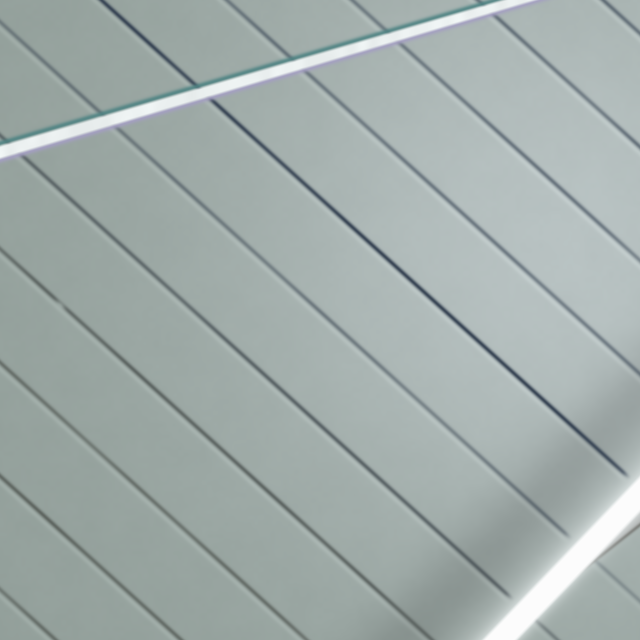
A Shadertoy shader for this texture:

```glsl
#define GROOVE_SPACING 0.1774
#define GROOVE_OFFSET 0.034
#define GROOVE_SLOPE 0.905
#define GROOVE_WIDTH 0.0036
#define PANEL_DARK vec3(0.575, 0.625, 0.605)
#define PANEL_LIGHT vec3(0.72, 0.76, 0.76)
#define GROOVE_WARM vec3(0.29, 0.31, 0.29)
#define GROOVE_COOL vec3(0.23, 0.28, 0.34)
#define STRIP_TEAL vec3(0.30, 0.51, 0.51)
#define STRIP_LILAC vec3(0.64, 0.62, 0.76)
#define LIGHT_WHITE vec3(0.95, 0.97, 0.97)
#define TUBE_HALF_WIDTH 0.0185

float hash(vec2 p) {
    return fract(sin(dot(p, vec2(127.1, 311.7))) * 43758.5453);
}

float noise(vec2 p) {
    vec2 i = floor(p), f = fract(p);
    f = f * f * (3.0 - 2.0 * f);
    return mix(mix(hash(i), hash(i + vec2(1, 0)), f.x),
               mix(hash(i + vec2(0, 1)), hash(i + vec2(1, 1)), f.x), f.y);
}

float bell(float d, float width) {
    d /= width;
    return exp(-d * d);
}

// Signed distance to the line y = height + slope * x, positive above it
float lineDistance(vec2 p, float height, float slope) {
    return (p.y - height - slope * p.x) / sqrt(1.0 + slope * slope);
}

// Soft band of the given half width
float band(float d, float halfWidth, float blur) {
    return 1.0 - smoothstep(halfWidth - blur, halfWidth + blur, abs(d));
}

vec3 panelColor(vec2 p, float tube) {
    vec2 toLight = p - vec2(0.9, 0.62);
    vec3 color = mix(PANEL_DARK, PANEL_LIGHT, exp(-3.2 * dot(toLight, toLight)));
    color *= 1.0 - 0.13 * bell(tube - 0.105, 0.058);
    float mottling = 0.6 * noise(p * 28.0) + 0.4 * noise(p * 110.0);
    return color + 0.014 * (mottling - 0.5);
}

vec3 addGrooves(vec3 color, vec2 p, float tube) {
    float phase = (1.0 - p.y - GROOVE_SLOPE * p.x - GROOVE_OFFSET) / GROOVE_SPACING;
    float id = round(phase);
    float d = (phase - id) * GROOVE_SPACING / sqrt(1.0 + GROOVE_SLOPE * GROOVE_SLOPE);

    // Each joint has its own depth, uneven along its length
    float depth = 0.52 + 0.22 * hash(vec2(id, 3.0)) + 0.3 * bell(id + 1.0, 0.5);
    depth *= 0.8 + 0.35 * noise(vec2(p.x * 14.0, id * 7.3));
    depth *= 1.0 - bell(length(p - vec2(0.092, 0.521)), 0.009);

    // The lamp washes the joints out
    float visible = tube > 0.0 ? smoothstep(0.025, 0.045, tube) : 0.55;
    vec3 dark = mix(GROOVE_COOL, GROOVE_WARM, smoothstep(-1.0, 3.0, id));
    color += 0.045 * visible * bell(d - 0.0075, 0.004);
    return mix(color, dark, visible * min(depth, 1.0) * bell(d, GROOVE_WIDTH));
}

vec3 addStrip(vec3 color, vec2 p) {
    float d = lineDistance(p, 0.763, 0.293);
    float taper = mix(1.0, 0.68, p.x);
    color = mix(color, STRIP_TEAL, 0.85 * bell(d - 0.0125 * taper, 0.0042));
    color = mix(color, STRIP_LILAC, 0.9 * bell(d + 0.0125 * taper, 0.0048));
    float core = band(d + 0.001, 0.0095 * taper, 0.003);
    vec3 white = LIGHT_WHITE - 0.05 * noise(p * vec2(60.0, 20.0));
    return mix(color, white, core);
}

vec3 addTube(vec3 color, vec2 p, float tube) {
    // Wedge and edge of the fixture behind the lamp
    float edge = lineDistance(p, -0.61, 0.79);
    float wedge = smoothstep(-0.002, 0.002, edge) * step(tube, 0.0);
    color = mix(color, vec3(0.69, 0.69, 0.69), 0.7 * wedge);
    float shown = smoothstep(0.88, 0.95, p.x) * step(tube, 0.0);
    color = mix(color, vec3(0.38, 0.38, 0.36), 0.75 * shown * bell(edge, 0.003));

    // Halo and bright core
    float outside = max(abs(tube) - TUBE_HALF_WIDTH, 0.0);
    float reach = tube > 0.0 ? 0.016 : 0.008;
    color = mix(color, LIGHT_WHITE, 0.65 * exp(-outside / reach));
    return mix(color, vec3(0.99), band(tube, TUBE_HALF_WIDTH, 0.0035));
}

void mainImage(out vec4 fragColor, in vec2 fragCoord) {
    vec2 p = fragCoord / iResolution.xy;
    float tube = lineDistance(p, -0.812, 1.04);

    vec3 color = panelColor(p, tube);
    color = addGrooves(color, p, tube);
    color = addStrip(color, p);
    color = addTube(color, p, tube);
    fragColor = vec4(clamp(color, 0.0, 1.0), 1.0);
}
```
